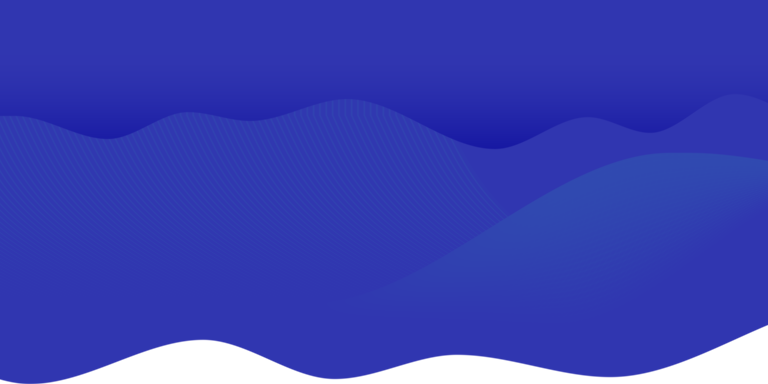
A WebGL 1 fragment shader for this background:

```glsl
precision highp float;
// Layered indigo waves with fine contour lines above a white wavy floor.
uniform vec2 u_resolution;

const vec3 INDIGO = vec3(0.19, 0.21, 0.69);
const vec3 DEEP = vec3(0.085, 0.09, 0.635);
const vec3 TEAL = vec3(0.19, 0.30, 0.69);
const vec3 WHITE = vec3(1.0);

// Smooth height change between two x positions.
float slope(float x, float from, float to, float change) {
  return change * smoothstep(from, to, x);
}

// Antialiased coverage of the area below a curve.
float below(float y, float curve, float soft) {
  return 1.0 - smoothstep(-soft, soft, y - curve);
}

// Evenly repeated thin lines along a coordinate.
float stripes(float coord, float spacing, float halfWidth, float soft) {
  float dist = abs(fract(coord / spacing) - 0.5) * spacing;
  return 1.0 - smoothstep(halfWidth - soft, halfWidth + soft, dist);
}

float upperWave(float x) {
  float y = 0.698;
  y += slope(x, 0.039, 0.281, -0.060) + slope(x, 0.281, 0.490, 0.070);
  y += slope(x, 0.490, 0.651, -0.023) + slope(x, 0.651, 0.904, 0.057);
  y += slope(x, 0.904, 1.289, -0.130) + slope(x, 1.289, 1.531, 0.083);
  y += slope(x, 1.531, 1.693, -0.041) + slope(x, 1.693, 1.914, 0.101);
  return y + slope(x, 1.914, 2.161, -0.083);
}

float floorWave(float x) {
  float y = 0.089 + slope(x, -0.260, 0.078, -0.089);
  y += slope(x, 0.078, 0.529, 0.115) + slope(x, 0.529, 0.872, -0.102);
  y += slope(x, 0.872, 1.190, 0.063) + slope(x, 1.190, 1.589, -0.058);
  return y + slope(x, 1.589, 2.240, 0.196);
}

float hillTop(float x) {
  return 0.211 + slope(x, 0.807, 1.745, 0.391) + slope(x, 1.797, 2.24, -0.047);
}

float hillBase(float x) {
  return 0.16 + slope(x, 1.45, 2.2, 0.36);
}

// Diagonal lines that bend to the right as they descend.
vec3 drawDiagonals(vec3 color, vec2 p, float soft) {
  float depth = max(0.70 - p.y, 0.0);
  float across = p.x - 0.45 * depth - 3.0 * depth * depth * depth;
  float inside = below(across, 1.16, soft);
  float fade = smoothstep(0.17, 0.50, p.y) * inside;
  float line = stripes(across, 0.0165, 0.002, soft);
  return mix(color, TEAL, fade * (0.12 + 0.45 * line));
}

// Teal hill shaded by depth, with nested contours crossed by a fan of lines.
vec3 drawHill(vec3 color, vec2 p, float soft) {
  float top = hillTop(p.x);
  float depth = (top - p.y) / max(top - hillBase(p.x), 0.03);
  float inside = below(p.y, top, soft);
  float glow = (1.0 - smoothstep(0.0, 1.15, depth)) * smoothstep(0.75, 1.5, p.x);
  float contour = stripes(depth * 0.36, 0.013, 0.002, soft);
  float fan = stripes(p.x + 0.22 * depth * depth, 0.016, 0.002, soft);
  float mesh = (0.5 * contour + 0.3 * fan) * smoothstep(1.25, 1.6, p.x);
  vec3 hill = mix(INDIGO, TEAL, glow * 0.85);
  hill = mix(hill, TEAL, mesh * 0.35 * (1.0 - smoothstep(0.6, 1.1, depth)));
  return mix(color, hill, inside);
}

void main() {
  vec2 p = gl_FragCoord.xy / u_resolution * vec2(2.0, 1.0);
  float soft = 1.0 / u_resolution.y;

  // Sky darkening toward the upper wave
  float dark = clamp((0.86 - p.y) / 0.25, 0.0, 1.0);
  vec3 sky = mix(INDIGO, DEEP, pow(dark, 1.6));

  // Patterned body of the wave
  vec3 body = drawDiagonals(INDIGO, p, soft);
  body = drawHill(body, p, soft);

  vec3 color = mix(sky, body, below(p.y, upperWave(p.x), soft));
  color = mix(color, WHITE, below(p.y, floorWave(p.x), soft));
  gl_FragColor = vec4(color, 1.0);
}
```
